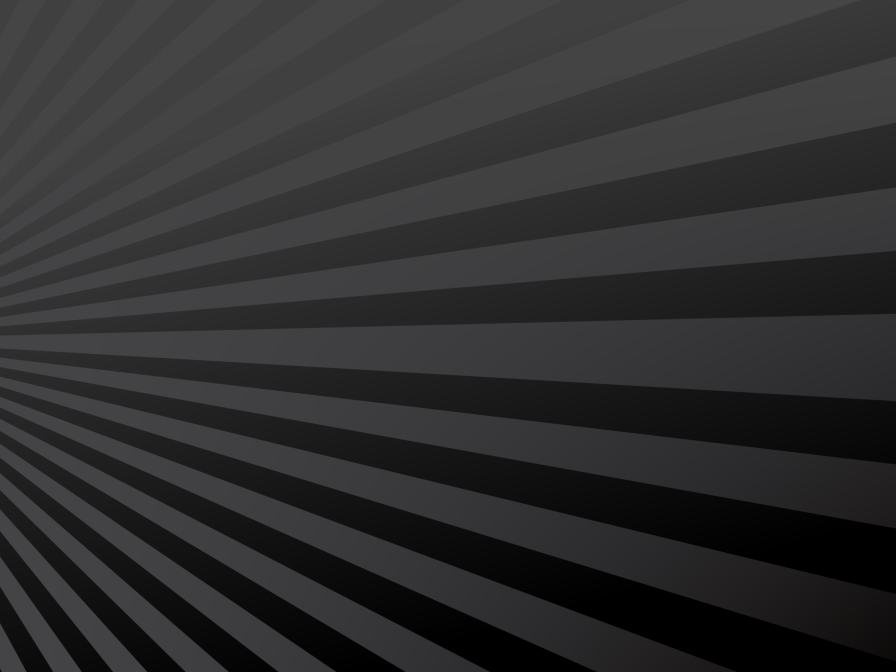
Write a Shadertoy shader that draws this background.

```glsl
const vec2 RAY_ORIGIN = vec2(-0.229, 0.495);
const float RAY_WIDTH = radians(3.42);
const float CENTRAL_HALF_WIDTH = radians(2.385);
const float CENTRAL_ANGLE = radians(-0.985);

// Coverage of the pale rays, mirrored about one wider central ray
float rayMask(vec2 offset, float pixel) {
    float angle = atan(offset.y, offset.x) - CENTRAL_ANGLE;
    float fromCentral = abs(angle) - CENTRAL_HALF_WIDTH;
    float wave = abs(mod(fromCentral + 0.5 * RAY_WIDTH, 2.0 * RAY_WIDTH) - RAY_WIDTH);
    float edge = (wave - 0.5 * RAY_WIDTH) * length(offset);
    return smoothstep(-0.75 * pixel, 0.75 * pixel, edge);
}

// Pale rays fade towards the lower right and turn slightly warm
vec3 paleShade(vec2 uv) {
    float fade = pow(uv.x * (1.0 - uv.y), 1.5);
    vec3 cool = vec3(-0.002, -0.002, 0.006);
    vec3 warm = vec3(0.008, -0.004, -0.002);
    float lowerHalf = 1.0 - smoothstep(0.5, 1.0, uv.y);
    vec3 tint = mix(cool * lowerHalf, warm, smoothstep(0.3, 0.8, fade));
    return vec3(0.27 - 0.235 * fade) + tint;
}

// Dark gaps sink from grey at the top to black at the bottom
vec3 darkShade(vec2 uv) {
    return vec3(clamp(0.043 + 0.29 * uv.y - 0.11 * uv.x, 0.0, 0.252));
}

void mainImage(out vec4 fragColor, in vec2 fragCoord) {
    vec2 uv = fragCoord / iResolution.xy;
    vec2 offset = fragCoord / iResolution.y - RAY_ORIGIN;
    float rays = rayMask(offset, 1.0 / iResolution.y);
    fragColor = vec4(mix(darkShade(uv), paleShade(uv), rays), 1.0);
}
```
